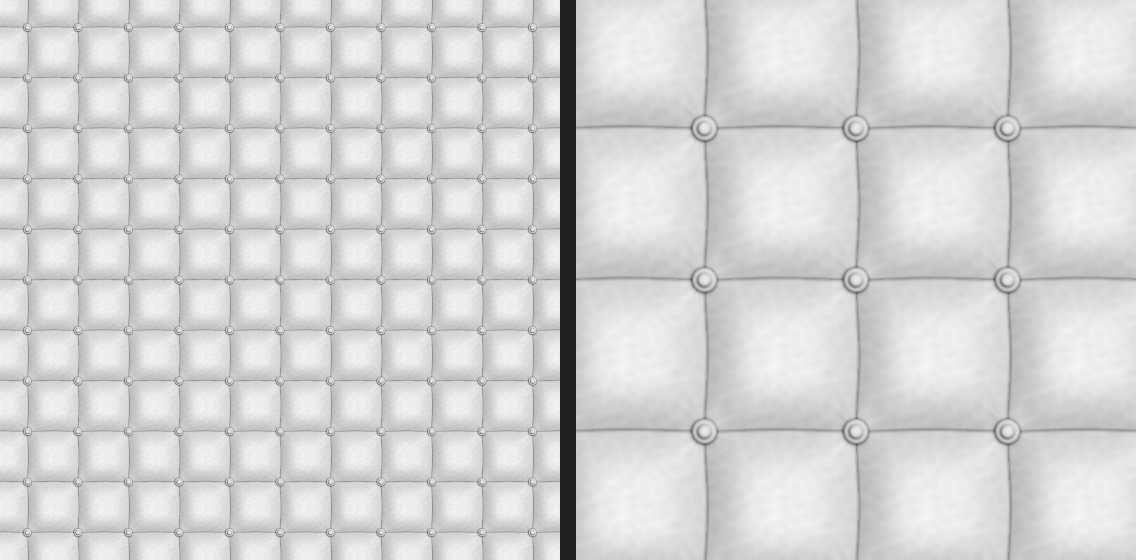
Left: the whole. Right: its middle third, enlarged.
A WebGL 1 fragment shader for this pattern:

```glsl
precision highp float;

// Button-tufted pale leather: a square grid of pillows lit from the upper right.
// Each pillow blends four side tones around a bright crown; seams, pinch folds,
// cellular grain and a ringed button at every crossing are layered over it.

uniform vec2 u_resolution;

const float PITCH = 0.0902;            // tuft spacing, in canvas units
const vec2 SEAM_BOW = vec2(0.018, 0.012);
const float SEAM_WIDTH = 0.012;        // the lengths below are in tuft units
const float BUTTON_RADIUS = 0.082;
const float INNER_RADIUS = 0.045;
const float RING_WIDTH = 0.011;
const float CROWN_TONE = 0.922;
const float LEFT_SHADE = 0.185;
const float RIGHT_SHADE = 0.075;
const float BOTTOM_SHADE = 0.165;
const float TOP_SHADE = 0.095;
const float SEAM_SHADE = 0.17;
const float GRAIN_CELLS = 13.0;
const float GRAIN_DEPTH = 0.035;
const vec2 LIGHT = vec2(0.707, 0.707);
const float PI = 3.14159265;

vec2 hash2(vec2 cell) {
  vec2 k = vec2(dot(cell, vec2(12.7, 31.1)), dot(cell, vec2(26.9, 18.3)));
  return fract(sin(k) * 4375.85);
}

// Distance to the nearest scattered point, wrapping at the tile edges.
float cellular(vec2 p, float period) {
  vec2 cell = floor(p);
  vec2 local = p - cell;
  float nearest = 2.0;
  for (int j = -1; j <= 1; j++) {
    for (int i = -1; i <= 1; i++) {
      vec2 offset = vec2(float(i), float(j));
      vec2 point = offset + hash2(mod(cell + offset, period));
      nearest = min(nearest, length(point - local));
    }
  }
  return nearest;
}

// Soft line that keeps its total darkness when thinner than a pixel.
float softLine(float d, float width, float pixel) {
  float w = max(width, 0.55 * pixel);
  return exp(-d * d / (w * w)) * width / w;
}

// Side tones of one pillow; p spans -0.5 to 0.5.
float pillow(vec2 p) {
  vec2 a = abs(p) * 2.0;
  vec2 a4 = a * a * a * a;
  float sideways = a4.x / (a4.x + a4.y + 0.0001);
  float shadeX = mix(LEFT_SHADE, RIGHT_SHADE, smoothstep(-0.2, 0.2, p.x));
  float shadeY = mix(BOTTOM_SHADE, TOP_SHADE, smoothstep(-0.2, 0.2, p.y));
  float reach = pow(a4.x + a4.y, 0.25);
  float slope = smoothstep(0.22, 1.02, reach);
  float across = (p.x - p.y) / 0.15;
  float sheen = exp(-across * across) * smoothstep(-0.05, 0.35, p.x + p.y);
  float shade = slope * mix(shadeY, shadeX, sideways) * (1.0 - 0.6 * sheen);
  float plateau = smoothstep(0.66, 0.56, length(a + 0.08 * a.yx));
  return CROWN_TONE - shade + 0.012 * plateau;
}

// Fine creased grain, the same on every pillow.
float grain(vec2 p) {
  vec2 bend = 0.02 * sin(2.0 * PI * (p.yx * vec2(2.0, 3.0) + p));
  vec2 warped = (p + bend) * GRAIN_CELLS;
  float pores = cellular(warped, GRAIN_CELLS) - 0.45;
  float creases = sin(2.0 * PI * (4.0 * p.x - 9.0 * p.y) + 2.0 * sin(2.0 * PI * (p.x + 2.0 * p.y)));
  return pores + 0.15 * creases;
}

// Gathers and a glint radiating from the button at the origin.
float pinch(vec2 q) {
  float r = length(q);
  float angle = atan(q.y, q.x + 0.00001);
  float folds = sin(angle * 12.0 + 2.0 * sin(angle * 3.0)) * exp(-r * 9.0) * 0.025;
  float crease = (q.x + q.y + 0.01 * sin(q.x * 24.0)) / 0.014;
  folds -= 0.03 * exp(-crease * crease) * exp(-r * 5.0);
  vec2 glint = (q - LIGHT * 0.11) / 0.09;
  return folds + 0.07 * exp(-dot(glint, glint));
}

float button(float tone, vec2 q, float pixel) {
  float r = length(q);
  float facing = dot(q, LIGHT) / max(r, 0.001);
  float disc = smoothstep(pixel, -pixel, 2.0 * (r - BUTTON_RADIUS));
  float shadow = smoothstep(0.045, 0.0, abs(r - BUTTON_RADIUS)) * (0.5 - 0.5 * facing);
  tone -= 0.09 * shadow * (1.0 - disc);
  float face = 0.84 + 0.07 * smoothstep(INNER_RADIUS, 0.0, r) + 0.04 * facing * smoothstep(0.0, INNER_RADIUS, r);
  tone = mix(tone, face, disc);
  tone -= 0.30 * softLine(r - BUTTON_RADIUS, RING_WIDTH, pixel) * (0.75 - 0.25 * facing);
  tone -= 0.32 * softLine(r - INNER_RADIUS, RING_WIDTH, pixel) * (0.6 - 0.4 * facing);
  return tone;
}

void main() {
  float size = min(u_resolution.x, u_resolution.y);
  vec2 grid = (gl_FragCoord.xy - 0.5 * u_resolution) / (size * PITCH);
  float pixel = 1.0 / (size * PITCH);
  vec2 q = grid - floor(grid + 0.5);   // relative to the nearest button

  vec2 arch = sin(PI * grid.yx);
  vec2 bowed = grid - SEAM_BOW * arch * arch;
  vec2 tile = fract(bowed);
  vec2 seam = bowed - floor(bowed + 0.5);

  float tone = pillow(tile - 0.5);
  tone += GRAIN_DEPTH * grain(tile) + pinch(q);
  float seams = max(softLine(seam.x, SEAM_WIDTH, pixel), softLine(seam.y, SEAM_WIDTH, pixel));
  tone -= SEAM_SHADE * seams;
  tone = button(tone, q, pixel);

  gl_FragColor = vec4(vec3(clamp(tone, 0.0, 1.0)), 1.0);
}
```
